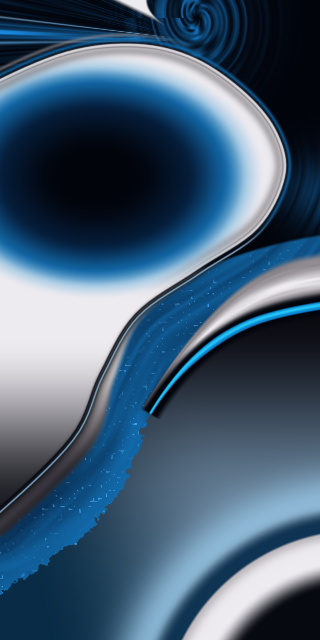
A Shadertoy shader for this background:

```glsl
// Glossy waves: a white lobe with a deep blue core, a blue ribbon and a slate panel.
// Signed distances to smooth splines place the bands; stretched value noise adds
// strands, specks and a torn fringe.

const vec3 INK = vec3(.008, .016, .045);
const vec3 NAVY = vec3(.02, .12, .24);
const vec3 BLUE = vec3(.07, .41, .66);
const vec3 PALE = vec3(.58, .76, .88);
const vec3 WHITE = vec3(.93, .92, .94);
const vec3 SILVER = vec3(.55, .53, .55);

float hash(vec2 p) {
  vec3 q = fract(p.xyx * .1031);
  q += dot(q, q.yzx + 33.33);
  return fract((q.x + q.y) * q.z);
}

float noise(vec2 p) {
  vec2 i = floor(p), f = fract(p);
  f *= f * (3. - 2. * f);
  return mix(mix(hash(i), hash(i + vec2(1, 0)), f.x),
             mix(hash(i + vec2(0, 1)), hash(i + 1.), f.x), f.y);
}

// Soft bump around a centre
float glow(float d, float centre, float width) {
  float k = (d - centre) / width;
  return exp(-k * k);
}

float below(float edge, float d, float soft) {
  return 1. - smoothstep(edge - soft, edge + soft, d);
}

// Smooth spline: x = signed distance (positive left of travel), y = position along it
vec2 curve(vec2 p, vec2 k[9]) {
  float best = 1e3, side = 1., along = 0.;
  for (int i = 0; i < 6; i++) {
    vec2 a = k[i + 1], b = .5 * (k[i + 2] - k[i]), from = a;
    vec2 c = k[i] - 2.5 * a + 2. * k[i + 2] - .5 * k[i + 3];
    vec2 e = .5 * (k[i + 3] - k[i]) + 1.5 * (a - k[i + 2]);
    for (int j = 1; j <= 8; j++) {
      float t = float(j) / 8.;
      vec2 to = a + t * (b + t * (c + t * e)), s = to - from, v = p - from;
      float h = clamp(dot(v, s) / dot(s, s), 0., 1.), d = length(v - s * h);
      if (d < best) {
        best = d;
        side = s.x * v.y < s.y * v.x ? -1. : 1.;
        along = float(i) + t + (h - 1.) / 8.;
      }
      from = to;
    }
  }
  return vec2(best * side, along);
}

// Dark sky with a fan of streaks, a swirl and a white wedge
vec3 backdrop(vec2 p, float d) {
  float strand = noise(vec2(d * 120., p.y * 3.));
  vec3 col = INK + BLUE * glow(p.y, 1.4, .11) * smoothstep(.8, 1.05, p.x) * (.2 + .5 * strand);
  float fan = (1.875 - p.y) / max(.6 - p.x, .02), streak = noise(vec2(fan * 85., p.x * 3.));
  float left = below(.5, p.x, .07) * step(1.6, p.y);
  col += left * BLUE * (glow(fan, -.045, .045) * (.45 + .7 * streak) + .25 * streak * streak);
  col += left * PALE * (.5 * glow(fan, -.12, .006) + .35 * glow(fan, .015, .008));
  vec2 q = (p - vec2(.615, 1.945)) * vec2(1, .85);
  float r = length(q), turn = atan(q.y, q.x);
  float rings = noise(vec2(r * 130. + turn * 2., 2. + 2. * cos(turn)));
  col += BLUE * exp(-r * r * 42.) * smoothstep(0., .035, r) * (.1 + 1.1 * rings * rings);
  float drop = 2. - p.y, start = .34 + 2.1 * drop, end = .458 + 9. * drop * drop;
  float wedge = smoothstep(start, start + .04, p.x) * below(end, p.x, .005) * step(drop, .118);
  return mix(col, WHITE, wedge);
}

// White lobe around an elliptical dark core
vec3 lobe(vec2 p, float depth) {
  float r = length((p - vec2(.3, 1.448)) / vec2(.43, .3125));
  vec3 shell = mix(vec3(.11, .11, .14), WHITE, smoothstep(.4, .95, p.y));
  vec3 col = mix(INK, NAVY, smoothstep(.25, .8, r));
  col = mix(col, BLUE, smoothstep(.65, 1., r));
  col = mix(col, PALE, smoothstep(.92, 1.12, r));
  col = mix(col, shell, smoothstep(1.02, 1.24, r));
  float lines = .5 * glow(depth, .025, .016) + .4 * glow(depth, .012, .003);
  return mix(col, SILVER * .75, lines * smoothstep(1.05, 1.3, p.y));
}

// Blue ribbon with a silver band and a polished fold
vec3 ribbon(vec2 p, float d, vec2 low) {
  float inner = -low.x, grain = noise(vec2(d * 75., p.y * 5.));
  vec3 col = mix(NAVY, BLUE, .45 + .4 * grain);
  col = mix(col, BLUE * 1.1, .6 * glow(inner, 0., .07) * smoothstep(2.7, 3.3, low.y));
  col = mix(col, NAVY, .55 * below(.13, d, .05) * below(.55, p.y, .15));
  col += PALE * .45 * smoothstep(.83, .97, noise(p * 120.)) * noise(p * 14.);
  float band = .012 + .06 * below(.85, p.y, .28);
  vec3 metal = mix(vec3(.2, .19, .22), vec3(.74, .72, .72), smoothstep(.5, .92, p.y));
  col = mix(col, metal * (.8 + .3 * glow(d, .04, .015)), below(band, d, .012));
  float s = inner / mix(.03, .155, smoothstep(.45, .95, p.x));
  vec3 fold = mix(INK, SILVER, smoothstep(.14, .36, s));
  fold = mix(fold, WHITE, glow(s, .52, .2)) * (.92 + .1 * noise(vec2(s * 22., low.y * 2.)));
  return mix(col, fold, below(1., s, .09) * below(2.95, low.y, .1));
}

// Slate panel with concentric bands in its corner
vec3 panel(vec2 p) {
  vec3 col = mix(vec3(.035, .035, .06), vec3(.39, .49, .58), below(.72, p.y, .32));
  vec3 shade = mix(vec3(.035, .17, .27), vec3(.08, .12, .17), smoothstep(.2, .7, p.y));
  col = mix(col, shade, below(.5, p.x + .25 * p.y, .36) * below(.8, p.y, .2));
  float q = length(p - vec2(1.125, -.279)) - .622;
  col = mix(col, PALE, .85 * glow(q, .095, q > .095 ? .09 : .04));
  col = mix(col, vec3(.06, .2, .32), below(.055, q, .025));
  vec3 rim = mix(INK + .02, WHITE, smoothstep(-.17, -.09, q));
  return mix(col, mix(rim, SILVER, .5 * glow(q, 0., .025)), below(0., q, .005));
}

void mainImage(out vec4 fragColor, in vec2 fragCoord) {
  vec2 p = fragCoord / iResolution.xy * vec2(1, 2);
  float aa = 1. / iResolution.x;
  float crown = curve(p, vec2[9](vec2(-.25, 1.6), vec2(-.05, 1.73), vec2(.208, 1.841), vec2(.43, 1.865),
    vec2(.612, 1.82), vec2(.773, 1.708), vec2(.87, 1.583), vec2(.893, 1.448), vec2(.807, 1.284))).x;
  float sweep = curve(p, vec2[9](vec2(.87, 1.583), vec2(.893, 1.448), vec2(.807, 1.284), vec2(.617, 1.154),
    vec2(.424, 1.018), vec2(.313, .833), vec2(.221, .633), vec2(-.026, .391), vec2(-.234, .229))).x;
  vec2 low = curve(p, vec2[9](vec2(1.224, 1.063), vec2(1.016, 1.047), vec2(.781, .99), vec2(.604, .875),
    vec2(.469, .706), vec2(.417, .555), vec2(.286, .354), vec2(-.026, .13), vec2(-.286, -.005)));
  float d = abs(crown) < abs(sweep) ? crown : sweep;

  // Sky, ribbon, torn panel edge
  float s = p.x - .617, top = 1.154 + .42 * s - .346 * s * s;
  vec3 col = mix(backdrop(p, d), ribbon(p, d, low), below(top, p.y, .006));
  float torn = (noise(p * 55.) + .5 * noise(p * 130.) - .75) * .03 * smoothstep(2.95, 3.3, low.y);
  col = mix(col, panel(p), smoothstep(-aa, aa, low.x + torn));

  // Neon edge on a dark line
  float neon = below(3., low.y, .03), thick = mix(.004, .012, smoothstep(.46, .7, p.x));
  col = mix(col, INK, neon * below(.028, abs(low.x), .012));
  vec3 cyan = mix(vec3(.03, .5, .8), vec3(.15, .78, .97), glow(low.x, -.002, .006));
  col = mix(col, cyan, neon * below(thick, abs(low.x), aa));

  // Lobe and its outlines
  col = mix(col, lobe(p, -d), below(0., d, aa));
  float upper = smoothstep(1.2, 1.35, p.y);
  col = mix(col, BLUE, .75 * upper * glow(d, .009, .006));
  col = mix(col, SILVER, .6 * upper * glow(d, .025, .006) * below(.5, p.x, .15));
  col = mix(col, INK, .85 * (1. - upper) * glow(d, .009, .01));
  col = mix(col, PALE, .8 * (1. - upper) * glow(d, .011, .003));
  col = mix(col, INK, .7 * glow(d, 0., .003));
  fragColor = vec4(clamp(col, 0., 1.), 1);
}
```
